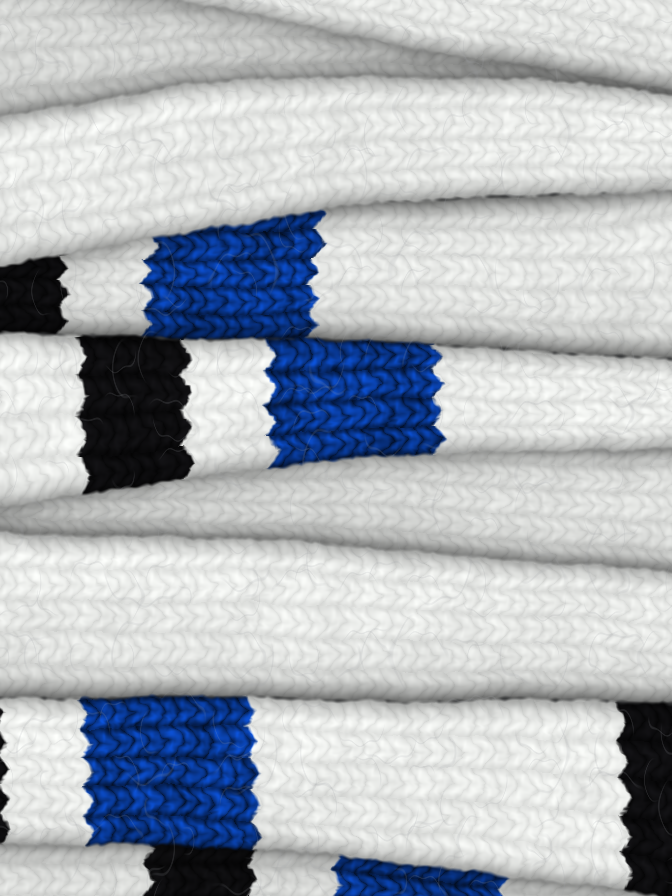
Write a WebGL 1 fragment shader that draws this texture.

```glsl
precision highp float;
// A stack of folded rib-knit cloth, white with black and blue stripes.
// Each fold lies between two curves and is filled with ribs of V stitches;
// folds are painted back to front, casting soft shadows, then loose hairs.

uniform vec2 u_resolution;

#define STITCH 0.0245      // stitch pitch along a rib
#define CHEVRON 0.80       // slant of the V legs, in stitches
#define REPEAT 1.08        // distance between stripe pairs
#define BLACK_WIDTH 0.155
#define BLUE_START 0.280
#define BLUE_END 0.528
#define SHADOW 0.36        // strength of the cast shadows
#define HAIR 0.15          // strength of the loose fibres
#define PLAIN vec2(9.0, 0.0) // stripe offset that means no stripes
#define WHITE_YARN vec3(0.945, 0.952, 0.942)
#define BLUE_YARN vec3(0.03, 0.205, 0.54)
#define BLACK_YARN vec3(0.050, 0.049, 0.056)

const float TAU = 6.2831853;

float hash(vec2 p) {
  p = fract(p * vec2(0.1031, 0.1130));
  p += dot(p, p.yx + 33.33);
  return fract((p.x + p.y) * p.x * 43.7);
}

// Layered sines, each bent by the one before, from -1 to 1
float waves(vec2 p) {
  float a = sin(p.x + 1.7 * sin(p.y * 0.8));
  float b = sin(p.y * 1.9 - p.x * 1.3 + 1.5 * a);
  return 0.5 * a + 0.3 * b + 0.2 * sin(p.x * 3.1 + p.y * 2.7 + 2.0 * b);
}

// Parabola through the heights at the left, middle and right
float curve(vec3 h, float x) {
  float control = 2.0 * h.y - 0.5 * (h.x + h.z);
  return mix(mix(h.x, control, x), mix(control, h.z, x), x);
}

float band(float x, float a, float b, float soft) {
  return smoothstep(a - soft, a + soft, x) - smoothstep(b - soft, b + soft, x);
}

// Yarn colour and relief; v runs across the fold from 0 to 1,
// stripe holds the offset and the lean of the stripes
vec3 knit(vec2 p, float v, float ribs, vec2 stripe, float soft) {
  float rib = v * ribs + 0.09 * waves(vec2(p.x * 9.0, v * 4.0 + ribs))
            + 0.05 * waves(p * 110.0);
  float row = floor(rib);
  float across = abs(2.0 * fract(rib) - 1.0);
  float slant = CHEVRON * across;
  float shift = hash(vec2(row + 3.0, ribs + stripe.x * 31.0));
  float along = p.x / STITCH + slant + shift + 0.22 * waves(p * vec2(70.0, 95.0));
  float phase = fract(along);
  float tint = hash(vec2(floor(along) + 40.0, row + stripe.x * 17.0 + 9.0));

  // Rounded legs, the dip where they meet, and the groove between ribs
  float leg = pow(max(sin(0.5 * TAU * phase), 0.0), 0.8);
  float groove = 1.0 - smoothstep(0.50, 1.0, across);
  float dip = smoothstep(0.0, 0.35, across);
  float ply = sin(TAU * (2.0 * phase - 1.5 * across));
  float relief = (0.25 + 0.75 * leg) * (0.35 + 0.65 * groove) * (0.75 + 0.25 * dip);
  relief += 0.07 * ply + 0.26 * (tint - 0.5) + 0.10 * waves(p * 60.0);

  // Stripe edges follow the stitches
  float s = p.x + (slant - 0.5 * CHEVRON + 0.35 * (shift - 0.5)) * STITCH * 0.8;
  s += 0.003 * waves(p * 150.0) - stripe.x - stripe.y * (v - 0.5);
  s = mod(s + 0.05, REPEAT) - 0.05;
  float striped = step(stripe.x, 2.0);
  float black = striped * band(s, 0.0, BLACK_WIDTH, soft);
  float blue = striped * band(s, BLUE_START, BLUE_END, soft);
  vec3 yarn = mix(mix(WHITE_YARN, BLUE_YARN, blue), BLACK_YARN, black);
  float dyed = max(black, blue);
  return yarn * mix(mix(0.89, 0.36, dyed), mix(1.015, 1.36, dyed), relief);
}

// Paint one fold over what lies behind it
void fold(inout vec3 col, vec2 p, vec3 low, vec3 high, float ribs,
          vec2 stripe, float tone) {
  float px = 1.0 / u_resolution.x;
  float bottom = curve(low, p.x);
  float top = curve(high, p.x);
  float inside = min(p.y - bottom, top - p.y);
  inside += 0.0008 * sin(TAU * p.x / STITCH) + 0.0022 * waves(p * 75.0);
  float v = (p.y - bottom) / (top - bottom);

  float roundness = smoothstep(-0.008, 0.036, inside);
  float light = tone * mix(0.72, 1.0, roundness) * (0.965 + 0.04 * v);
  light *= 1.0 + 0.018 * waves(p * vec2(7.0, 16.0));
  vec3 cloth = knit(p, v, ribs, stripe, 0.002 + px) * light;
  col *= 1.0 - SHADOW * exp(-max(-inside, 0.0) / 0.022);
  col = mix(col, cloth, smoothstep(-px - 0.002, px + 0.002, inside));
}

// Thin curled fibres, one arc per cell
float hairs(vec2 p, float layer) {
  vec2 q = p * (7.0 + 2.0 * layer) + layer * 5.3;
  vec2 cell = floor(q);
  vec2 d = fract(q) - 0.5;
  float a = TAU * hash(cell + layer * 19.0);
  float radius = 0.2 + 0.26 * hash(cell + 71.0);
  float arc = smoothstep(0.3, 0.8, dot(normalize(d + 0.0001), vec2(cos(a), sin(a))));
  float line = abs(length(d) - radius + 0.03 * sin(d.x * 21.0 + a));
  return arc * (1.0 - smoothstep(0.004, 0.019, line));
}

void main() {
  vec2 uv = gl_FragCoord.xy / u_resolution;
  vec2 p = uv * vec2(1.0, 4.0 / 3.0);
  vec2 w = p + vec2(0.0, 0.005 * waves(p * vec2(11.0, 7.0)));

  // Creases shared by neighbouring folds
  vec3 upper = vec3(1.160, 1.220, 1.191), ledge = vec3(0.931, 1.021, 1.047);
  vec3 seam = vec3(0.835, 0.826, 0.799), belly = vec3(0.580, 0.646, 0.665);
  vec3 slope = vec3(0.543, 0.521, 0.479), shelf = vec3(0.295, 0.292, 0.288);
  vec3 base = vec3(0.080, 0.059, -0.007);

  // Recessed folds first, then the ones lying over them
  vec3 col = vec3(0.45, 0.46, 0.47);
  fold(col, w, upper - 0.02, vec3(1.42, 1.40, 1.38), 5.0, PLAIN, 0.94);
  fold(col, w, vec3(1.385, 1.285, 1.198), vec3(1.56, 1.48, 1.42), 5.0, PLAIN, 1.01);
  fold(col, w, seam, vec3(1.03, 1.03, 1.06), 5.0, vec2(-0.058, 0.02), 1.0);
  fold(col, w, slope - 0.01, vec3(0.69, 0.69, 0.68), 5.0, PLAIN, 0.97);
  fold(col, w, vec3(-0.14), base + 0.02, 5.0, vec2(0.222, 0.0), 0.95);
  fold(col, w, ledge, upper, 4.0, PLAIN, 1.0);
  fold(col, w, belly, seam, 4.0, vec2(0.125, 0.0), 1.01);
  fold(col, w, shelf, slope, 5.0, PLAIN, 1.0);
  fold(col, w, base, shelf, 5.0, vec2(-0.148, -0.012), 1.01);

  // Loose fibres
  for (int i = 0; i < 3; i++) {
    col = mix(col, vec3(0.62, 0.63, 0.65), HAIR * hairs(p, float(i)));
  }
  gl_FragColor = vec4(clamp(col, 0.0, 1.0), 1.0);
}
```
